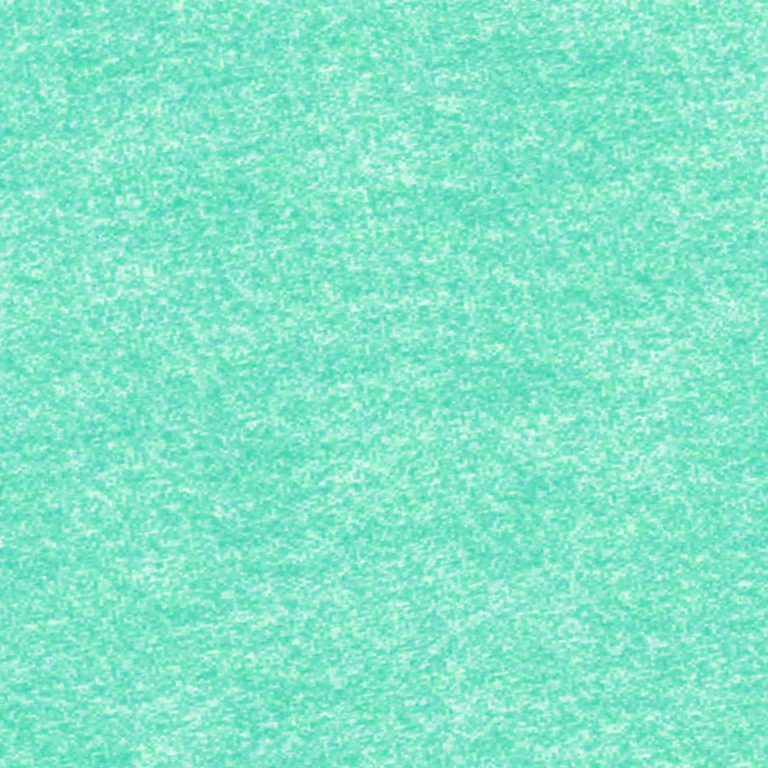
Reproduce this texture procedurally as a three.js fragment shader.

```glsl
// Mint crayon shading: fine paper grain under soft, nearly level strokes.
// Layers of value noise, stretched along a gently bending stroke direction,
// are summed into one tone that runs from deep through mid to pale mint.

varying vec2 vUv;

const vec3 DEEP_MINT = vec3(0.340, 0.850, 0.725);
const vec3 MID_MINT  = vec3(0.490, 0.903, 0.780);
const vec3 PALE_MINT = vec3(0.730, 0.955, 0.877);
const vec3 COOL_TINT = vec3(0.050, -0.030, 0.080);
const vec3 WARM_TINT = vec3(0.070, 0.020, -0.020);

const float STROKE_ANGLE = 0.13;   // radians above level
const float STROKE_BEND  = 0.022;  // sideways drift of the strokes

// Cells per canvas, along and across the stroke
const vec2 PATCH_CELLS  = vec2(6.0, 11.0);
const vec2 HATCH_CELLS  = vec2(10.0, 70.0);
const vec2 STREAK_CELLS = vec2(26.0, 140.0);
const vec2 TOOTH_CELLS  = vec2(115.0, 190.0);
const vec2 GRAIN_CELLS  = vec2(215.0, 260.0);
const vec2 SPECK_CELLS  = vec2(165.0, 215.0);
const vec2 FLECK_CELLS  = vec2(32.0, 160.0);

const float PATCH_AMOUNT  = 0.50;
const float HATCH_AMOUNT  = 0.46;
const float STREAK_AMOUNT = 0.68;
const float TOOTH_AMOUNT  = 1.00;
const float GRAIN_AMOUNT  = 1.85;
const float SPECK_AMOUNT  = 0.60;
const float FLECK_AMOUNT  = 0.28;

float hash(vec2 cell) {
  return fract(sin(dot(cell, vec2(12.9898, 78.233))) * 43758.5453);
}

// Smooth value noise from 0 to 1
float noise(vec2 p) {
  vec2 cell = floor(p);
  vec2 f = fract(p);
  f = f * f * (3.0 - 2.0 * f);
  float low  = mix(hash(cell), hash(cell + vec2(1.0, 0.0)), f.x);
  float high = mix(hash(cell + vec2(0.0, 1.0)), hash(cell + vec2(1.0, 1.0)), f.x);
  return mix(low, high, f.y);
}

// Noise centred on zero; each seed gives an independent layer
float layer(vec2 p, vec2 cells, float seed) {
  return noise(p * cells + seed * vec2(17.3, 41.7)) - 0.5;
}

// Sparse marks where the noise peaks
float marks(vec2 p, vec2 cells, float seed) {
  return smoothstep(0.28, 0.46, layer(p, cells, seed));
}

// Canvas position turned into along-stroke and across-stroke axes
vec2 strokeSpace(vec2 uv) {
  float c = cos(STROKE_ANGLE);
  float s = sin(STROKE_ANGLE);
  vec2 p = vec2(c * uv.x + s * uv.y, c * uv.y - s * uv.x);
  p.y += STROKE_BEND * layer(uv, vec2(4.0), 1.0);
  return p;
}

// Tone -1 is deep, 0 is mid, 1 is pale
vec3 mintRamp(float tone) {
  vec3 shade = (MID_MINT - DEEP_MINT) * min(tone, 0.0);
  vec3 light = (PALE_MINT - MID_MINT) * max(tone, 0.0);
  return MID_MINT + shade + light;
}

void main() {
  vec2 p = strokeSpace(vUv);

  // Broad pressure changes and strokes
  float tone = PATCH_AMOUNT * layer(p, PATCH_CELLS, 2.0);
  tone += HATCH_AMOUNT * layer(p, HATCH_CELLS, 3.0);
  tone += STREAK_AMOUNT * layer(p, STREAK_CELLS, 4.0);

  // Paper tooth and fine grain
  tone += TOOTH_AMOUNT * layer(p, TOOTH_CELLS, 5.0);
  tone += GRAIN_AMOUNT * layer(p, GRAIN_CELLS, 6.0);

  // Bare paper specks, dense pigment specks and pale flecks
  float bare = marks(p, SPECK_CELLS, 7.0);
  float dense = marks(p, SPECK_CELLS, 8.0);
  float fleck = marks(p, FLECK_CELLS, 9.0);
  tone += SPECK_AMOUNT * (bare - dense) + FLECK_AMOUNT * fleck;

  // Slight drift between bluer and greener mint
  float hue = layer(p, TOOTH_CELLS, 10.0) + 0.4 * layer(p, HATCH_CELLS, 11.0);
  vec3 color = mintRamp(clamp(tone, -1.5, 1.4));
  color += COOL_TINT * (0.7 * hue + 0.3 * dense) + WARM_TINT * 0.4 * fleck;

  gl_FragColor = vec4(clamp(color, 0.0, 1.0), 1.0);
}
```
